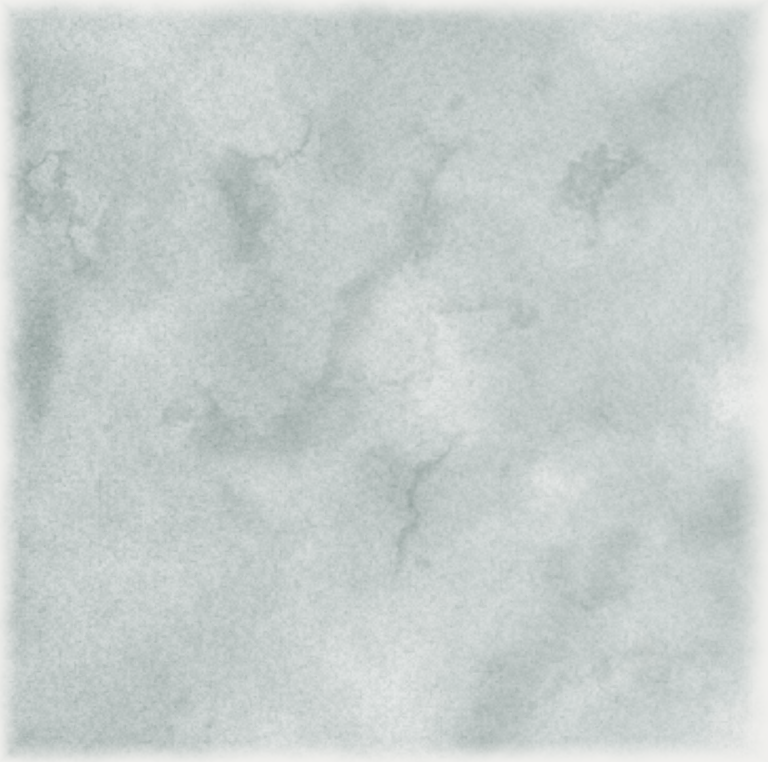
This texture is drawn by a Shadertoy shader. Its source:

```glsl
// Pale grey-green marble tile with smoky clouds, faint diagonal veins and a bright soft rim.

#define DARK_STONE  vec3(0.570, 0.625, 0.612)
#define LIGHT_STONE vec3(0.870, 0.890, 0.888)
#define WARM_TINT   vec3(0.010, 0.000, -0.003)
#define RIM_COLOR   vec3(0.945, 0.942, 0.932)
#define BASE_TONE   0.685
#define CLOUD_SCALE 6.0
#define CLOUD_DEPTH 0.72
#define VEIN_DEPTH  0.25
#define SMUDGES     10
#define GRAIN_SCALE 190.0
#define GRAIN_DEPTH 0.28
#define RIM_WIDTH   0.033

float hash(vec2 p) {
    return fract(sin(dot(p, vec2(12.9898, 78.233))) * 43758.5453);
}

float noise(vec2 p) {
    vec2 cell = floor(p), f = fract(p);
    f = f * f * (3.0 - 2.0 * f);
    float low  = mix(hash(cell), hash(cell + vec2(1, 0)), f.x);
    float high = mix(hash(cell + vec2(0, 1)), hash(cell + vec2(1, 1)), f.x);
    return mix(low, high, f.y);
}

// Layered noise centred on zero, each layer turned to hide the lattice.
float fbm(vec2 p) {
    float sum = 0.0, amplitude = 0.5;
    for (int i = 0; i < 5; i++) {
        sum += amplitude * (noise(p) - 0.5);
        p = mat2(1.6, 1.2, -1.2, 1.6) * p + 7.3;
        amplitude *= 0.56;
    }
    return sum;
}

// Short broken smoky lines that run up to the right.
float veins(vec2 p) {
    vec2 along = mat2(0.77, -0.64, 0.64, 0.77) * p;
    vec2 q = along * vec2(4.5, 8.0) + 2.4 * fbm(p * 8.0 + 31.0);
    float line = 1.0 - smoothstep(0.0, 0.14, abs(noise(q + 12.0) - 0.5));
    float patches = smoothstep(0.42, 0.82, noise(p * 9.0 + 53.0));
    return line * patches;
}

// Small scattered stains plus the long dark stain near the left side.
float smudges(vec2 p) {
    vec2 w = p + 0.05 * vec2(fbm(p * 14.0), fbm(p * 14.0 + 19.0));
    float sum = 0.0;
    for (int i = 0; i < SMUDGES; i++) {
        float k = float(i) + 1.0;
        vec2 d = w - vec2(hash(vec2(k, 3.0)), hash(vec2(k, 8.0)));
        float size = mix(0.008, 0.024, hash(vec2(k, 5.0)));
        d = vec2(d.x + d.y, 1.5 * (d.y - d.x)) * 0.7 / size;
        sum += 0.20 * exp(-dot(d, d));
    }
    vec2 stain = (w - vec2(0.052, 0.53)) / vec2(0.022, 0.085);
    return sum + 0.40 * exp(-dot(stain, stain));
}

// Crystal grain: two fine layers and sparse dark pits.
float grain(vec2 p) {
    float fine = noise(p * GRAIN_SCALE) - 0.5;
    float finer = noise(p * GRAIN_SCALE * 1.9 + 41.0) - 0.5;
    float pits = smoothstep(0.78, 0.95, noise(p * GRAIN_SCALE * 0.8 + 77.0));
    return 0.6 * fine + 0.5 * finer - 0.4 * pits;
}

void mainImage(out vec4 fragColor, in vec2 fragCoord) {
    vec2 uv = fragCoord / iResolution.xy;
    vec2 p = fragCoord / iResolution.y;

    // Clouds, bent by a second noise field
    vec2 bend = vec2(fbm(p * 4.0 + 5.0), fbm(p * 4.0 + 23.0));
    float clouds = fbm(p * CLOUD_SCALE + 1.4 * bend + 2.0);

    // Stone tone, paler to the right, grainier to the left
    float tone = BASE_TONE + CLOUD_DEPTH * clouds + 0.26 * (uv.x - 0.5);
    tone -= VEIN_DEPTH * veins(p) + smudges(p);
    tone += GRAIN_DEPTH * mix(1.2, 0.8, uv.x) * grain(p);
    vec3 color = mix(DARK_STONE, LIGHT_STONE, clamp(tone, 0.0, 1.1));

    // Warm breath in the palest patches
    color += WARM_TINT * smoothstep(0.04, 0.2, clouds) * uv.x;

    // Bright worn rim, broadest at the right
    vec2 gap = min(uv, (1.0 - uv) * vec2(0.7, 1.0));
    float inset = min(gap.x, gap.y) + 0.014 * fbm(p * 12.0 + 90.0);
    float rim = 1.0 - smoothstep(-0.006, RIM_WIDTH, inset);
    color = mix(color, RIM_COLOR, rim);

    fragColor = vec4(color, 1.0);
}
```
